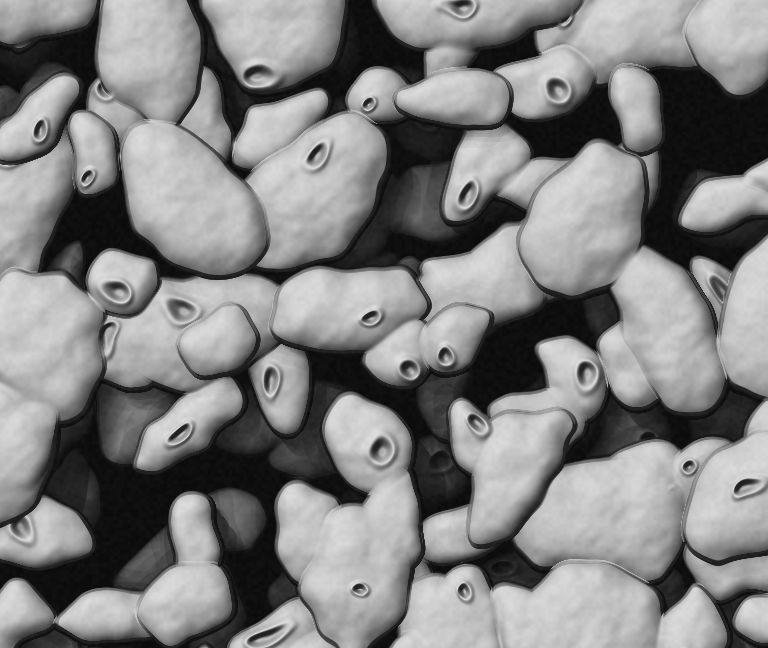
This texture is drawn by a Shadertoy shader. Its source:

```glsl
// Greyscale micrograph of lumpy, pitted mineral grains heaped over dark gaps.

const float FLOOR_Z = -0.16;
const vec3 LIGHT = vec3(-0.30, 0.38, 0.87);
const float DARK_TONE = 0.055;
const float LIGHT_TONE = 0.86;

float hash(vec2 p) {
    vec3 q = fract(vec3(p.xyx) * 0.1031);
    q += dot(q, q.yzx + 33.33);
    return fract((q.x + q.y) * q.z);
}

vec2 hash2(vec2 p) {
    return vec2(hash(p), hash(p + 57.3));
}

float noise(vec2 p) {
    vec2 i = floor(p), f = fract(p);
    f = f * f * (3.0 - 2.0 * f);
    float low = mix(hash(i), hash(i + vec2(1, 0)), f.x);
    float high = mix(hash(i + vec2(0, 1)), hash(i + vec2(1, 1)), f.x);
    return mix(low, high, f.y);
}

vec2 noise2(vec2 p) {
    return vec2(noise(p), noise(p + 41.7)) - 0.5;
}

float smoothMax(float a, float b, float k) {
    float t = max(k - abs(a - b), 0.0) / k;
    return max(a, b) + 0.25 * k * t * t;
}

// Small hollow with a raised rim
float pit(vec2 p, float radius) {
    float r = length(p * vec2(1.0, 1.25)) / radius;
    float rim = r - 1.25;
    return 0.007 * exp(-7.0 * rim * rim) - 0.022 * smoothstep(1.1, 0.3, r);
}

// Scattered rounded grains, one per grid cell
float grains(vec2 p, float cell, float base, float spread, float thick,
             float share, float seed) {
    float h = FLOOR_Z;
    vec2 id = floor(p / cell);
    for (int y = -1; y <= 1; y++)
    for (int x = -1; x <= 1; x++) {
        vec2 c = id + vec2(x, y) + seed;
        if (hash(c + 3.1) > share) continue;
        vec2 centre = (c - seed + 0.2 + 0.6 * hash2(c + 11.0)) * cell;
        float angle = 0.95 + 2.3 * (hash(c + 23.0) - 0.5);
        vec2 axis = vec2(cos(angle), sin(angle));
        vec2 q = p - centre;
        q = vec2(dot(q, axis), dot(q, vec2(-axis.y, axis.x)));
        vec2 size = cell * (vec2(0.50, 0.33) + vec2(0.24, 0.15) * hash2(c + 31.0));
        float d = length(q / size);
        float dome = sqrt(max(1.0 - d * d * d, 0.0));
        float top = base + spread * hash(c + 47.0) + thick * dome;
        if (hash(c + 53.0) < 0.45) {
            vec2 spot = size * (hash2(c + 61.0) - 0.5);
            top += pit(q - spot, 0.010 + 0.009 * hash(c + 71.0));
        }
        float grain = mix(FLOOR_Z - 0.1, top, smoothstep(1.0, 0.9, d));
        h = smoothMax(h, grain, 0.014);
    }
    return h;
}

// Heap of grains: a dim deep bed, broad lumps, and small fingers
float surface(vec2 p) {
    vec2 w = p + 0.055 * noise2(p * 8.0) + 0.022 * noise2(p * 21.0 + 9.0);
    float deep = grains(w, 0.15, -0.15, 0.06, 0.055, 0.75, 17.0);
    float broad = grains(w + 0.07, 0.23, 0.0, 0.06, 0.075, 0.80, 83.0);
    float small = grains(w, 0.135, -0.01, 0.08, 0.055, 0.82, 141.0);
    float h = smoothMax(deep, smoothMax(broad, small, 0.01), 0.01);
    return h + 0.008 * noise(p * 26.0) + 0.002 * noise(p * 70.0);
}

// Share of the surroundings that rises above the point
float occlusion(vec2 p, float h) {
    float sum = 0.0;
    for (int i = 0; i < 6; i++) {
        float a = 1.0472 * float(i) + 0.3;
        float rise = surface(p + 0.032 * vec2(cos(a), sin(a))) - h;
        sum += clamp(rise / 0.11, 0.0, 1.0);
    }
    return sum / 6.0;
}

// Soft shadow from grains that stand toward the light
float shadow(vec2 p, float h) {
    vec2 dir = normalize(LIGHT.xy);
    float block = 0.0;
    for (int i = 1; i <= 4; i++) {
        float t = 0.02 * float(i);
        block = max(block, surface(p + dir * t) - h - 1.3 * t);
    }
    return smoothstep(0.0, 0.07, block);
}

void mainImage(out vec4 fragColor, in vec2 fragCoord) {
    vec2 p = fragCoord / iResolution.y + 3.0;
    float h = surface(p);

    // Slope and diffuse light
    vec2 e = vec2(0.0035, 0.0);
    vec2 slope = vec2(surface(p + e.xy) - surface(p - e.xy),
                      surface(p + e.yx) - surface(p - e.yx)) / (2.0 * e.x);
    vec3 normal = normalize(vec3(-0.8 * slope, 1.0));
    float diffuse = max(dot(normal, normalize(LIGHT)), 0.0);

    // Depth, shade and a little film grain
    float depth = smoothstep(-0.14, 0.04, h);
    float shade = (1.0 - 0.75 * occlusion(p, h)) * (1.0 - 0.5 * shadow(p, h));
    float lit = (0.10 + 0.90 * diffuse) * depth * shade;
    float tone = DARK_TONE + (LIGHT_TONE - DARK_TONE) * lit;
    tone += 0.03 * (noise(p * 180.0) - 0.5);
    fragColor = vec4(vec3(tone), 1.0);
}
```
